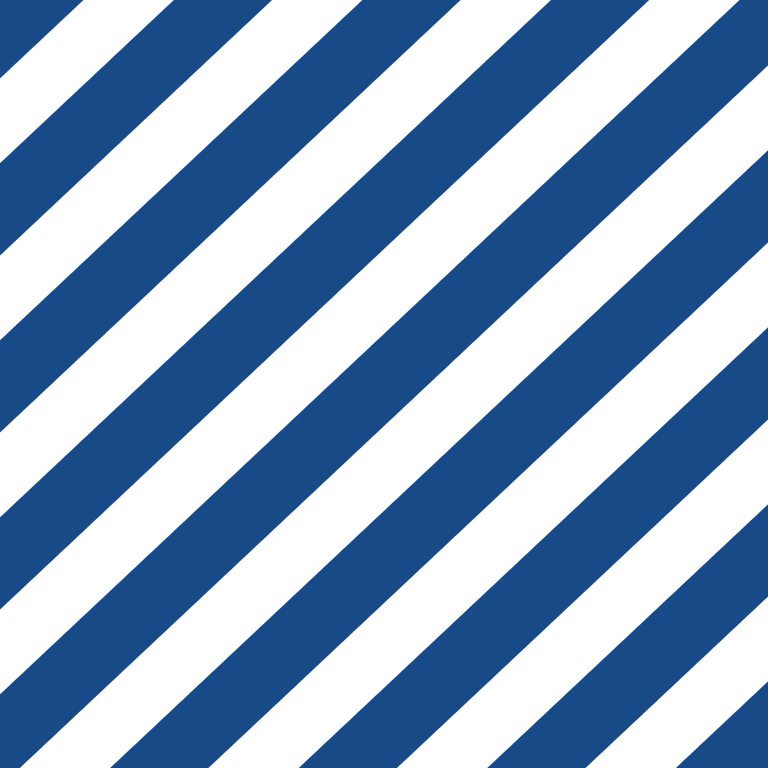
A WebGL 1 fragment shader for this pattern:

```glsl
precision highp float;
// Flat diagonal stripes in navy blue and white, rising to the right.

uniform vec2 u_resolution;

const vec3 BLUE = vec3(0.09, 0.29, 0.53);
const vec3 WHITE = vec3(1.0);
const vec2 REPEATS = vec2(4.073, 4.338);  // stripe periods across and down
const float BLUE_WIDTH = 0.521;           // blue share of one period
const float BLUE_CENTER = 0.1825;         // phase of a blue centre at the top left

// Signed distance to the nearest blue stripe, in periods (negative inside).
float stripeDistance(float phase) {
  float fromCenter = abs(fract(phase - BLUE_CENTER + 0.5) - 0.5);
  return fromCenter - 0.5 * BLUE_WIDTH;
}

void main() {
  vec2 uv = gl_FragCoord.xy / u_resolution;
  vec2 fromTopLeft = vec2(uv.x, 1.0 - uv.y);
  float phase = dot(fromTopLeft, REPEATS);

  // One pixel of smoothing across each edge.
  float pixel = length(REPEATS / u_resolution);
  float blueCover = clamp(0.5 - stripeDistance(phase) / pixel, 0.0, 1.0);

  gl_FragColor = vec4(mix(WHITE, BLUE, blueCover), 1.0);
}
```
